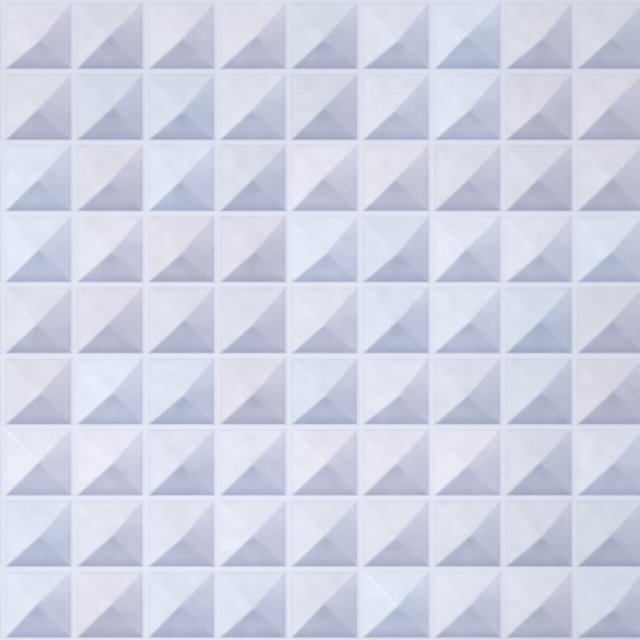
Write a three.js fragment shader that draws this pattern.

```glsl
varying vec2 vUv;

float hash(vec2 p) {
  vec3 q = fract(p.xyx * vec3(0.1031, 0.1030, 0.0973));
  q += dot(q, q.yzx + 33.33);
  return fract((q.x + q.y) * q.z);
}

float noise(vec2 p) {
  vec2 i = floor(p);
  vec2 f = smoothstep(0.0, 1.0, fract(p));
  return mix(mix(hash(i), hash(i + vec2(1.0, 0.0)), f.x),
             mix(hash(i + vec2(0.0, 1.0)), hash(i + 1.0), f.x), f.y);
}

float cross2(vec2 a, vec2 b) {
  return a.x * b.y - a.y * b.x;
}

// Soft coverage of the face lying counterclockwise from ridge a to ridge b
float face(vec2 d, vec2 a, vec2 b) {
  return smoothstep(-0.03, 0.03, min(cross2(a, d), cross2(d, b)));
}

void main() {
  vec2 grid = vUv * vec2(8.95, 9.0) - vec2(0.03, 0.0);
  vec2 id = floor(grid) + 5.0;
  vec2 cell = fract(grid);

  // Each pyramid has a slightly shifted apex
  vec2 apex = vec2(0.52, 0.46)
            + 0.08 * (vec2(hash(id + 11.0), hash(id + 37.0)) - 0.5);
  vec2 d = cell - apex;
  vec2 lowLeft = normalize(vec2(0.05, 0.03) - apex);
  vec2 lowRight = normalize(vec2(0.97, 0.03) - apex);
  vec2 topRight = normalize(vec2(0.97, 0.97) - apex);
  vec2 topLeft = normalize(vec2(0.04, 0.97) - apex);

  // Four lit faces, blended across their ridges
  float left = face(d, topLeft, lowLeft);
  float top = face(d, topRight, topLeft);
  float right = face(d, lowRight, topRight);
  float bottom = face(d, lowLeft, lowRight);
  vec3 rightColor = mix(vec3(0.735, 0.75, 0.835), vec3(0.80, 0.815, 0.885),
                        smoothstep(0.25, 0.95, cell.y));
  vec3 bottomColor = mix(vec3(0.665, 0.685, 0.785), vec3(0.71, 0.73, 0.815),
                         smoothstep(0.03, 0.2, cell.y));
  bottomColor -= 0.025 * smoothstep(0.22, 0.0, length(d + vec2(0.0, 0.06)));
  vec3 color = (left * vec3(0.872, 0.888, 0.935) + top * vec3(0.858, 0.873, 0.922)
              + right * rightColor + bottom * bottomColor)
             / (left + top + right + bottom);

  // Faint glint on the upper left ridge of some tiles
  float glint = smoothstep(0.05, 0.0, abs(cross2(topLeft, d))) * step(0.0, dot(topLeft, d));
  color += 0.04 * glint * smoothstep(0.55, 1.0, hash(id + 71.0)) * smoothstep(0.6, 0.2, vUv.y);

  // Tone and tint differ between tiles, with blotches and fine grain
  color += 0.035 * (hash(id) - 0.5);
  color += vec3(0.012, -0.004, -0.008) * (2.0 * hash(id + 53.0) - 1.0);
  color += 0.025 * (noise(grid * 6.0 + 20.0) - 0.5) + 0.015 * (noise(grid * 22.0) - 0.5);

  // Pale joints with a thin shaded rim
  vec2 edge = min(cell, 1.0 - cell);
  float rim = smoothstep(0.09, 0.045, min(edge.x, edge.y));
  color -= 0.018 * rim;
  vec2 joint = smoothstep(vec2(0.06, 0.055), vec2(0.015), edge);
  color = mix(color, vec3(0.875, 0.89, 0.945), max(0.8 * joint.x, 0.95 * joint.y));

  // Uneven light: brightest low on the left, dimmer at the top and right
  float light = 1.015 - 0.03 * smoothstep(0.6, 1.0, vUv.y)
              - 0.035 * smoothstep(0.65, 1.0, vUv.x)
              - 0.04 * smoothstep(0.18, 0.0, vUv.y) * smoothstep(0.3, 1.0, vUv.x)
              + 0.02 * smoothstep(0.5, 0.0, distance(vUv, vec2(0.3, 0.2)));
  gl_FragColor = vec4(color * light, 1.0);
}
```
